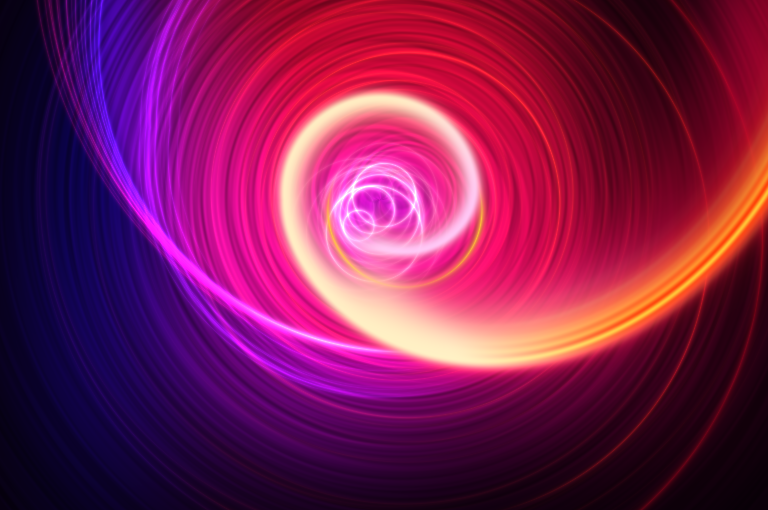
This background is drawn by a WebGL 1 fragment shader. Its source:

```glsl
precision highp float;
// Glowing light-painted spiral with fine coloured strands on a dark backdrop.
uniform vec2 u_resolution;

float hash(float n) { return fract(sin(n * 127.1) * 43758.5453); }

float noise(float x) {
    float f = fract(x);
    return mix(hash(floor(x)), hash(floor(x) + 1.0), f * f * (3.0 - 2.0 * f));
}

// Soft spot of light, stretched by size
float glow(vec2 p, vec2 centre, vec2 size) {
    vec2 q = (p - centre) / size;
    return exp(-dot(q, q));
}

// Thin luminous circle
float ring(vec2 p, vec2 centre, float radius, float width) {
    return exp(-abs(length(p - centre) - radius) / width);
}

// Ribbon with separate inner and outer falloff
float ribbon(float d, float inner, float outer) {
    float q = d / (d > 0.0 ? outer : inner);
    return exp(-q * q);
}

void main() {
    vec2 p = gl_FragCoord.xy / u_resolution.y;
    vec2 d = p - vec2(0.745, 0.608);
    float r = length(d);
    float a = atan(d.y, d.x);

    // Signed distances to the outer sweep and the inner curl
    float s = a + 3.14159;
    float sweep = (r - 0.186 - 0.0216 * pow(s, 2.85)) * mix(1.0, 0.84, smoothstep(0.0, 1.2, s));
    float curl = r - mix(0.095, 0.186 + 0.014 * sin(a), smoothstep(-1.7, 0.2, a));
    float below = smoothstep(0.0, 0.03, sweep) * smoothstep(1.3, 2.0, s);
    float left = smoothstep(1.0, 0.45, p.x);
    float right = smoothstep(0.9, 1.3, p.x);

    // Backdrop: navy on the left, violet underneath, maroon on the right
    vec3 col = vec3(0.025, 0.0, 0.03);
    col += vec3(0.0, 0.01, 0.24) * glow(p, vec2(0.2, 0.5), vec2(0.2, 0.5));
    col += vec3(0.24, 0.01, 0.36) * glow(p, vec2(0.58, 0.34), vec2(0.3, 0.27));
    col += vec3(0.34, 0.0, 0.24) * glow(p, vec2(0.88, 0.34), vec2(0.34, 0.2));
    col += vec3(0.14, 0.0, 0.03) * glow(p, vec2(1.25, 0.4), vec2(0.3));
    col += vec3(0.32, 0.0, 0.09) * glow(p, vec2(1.48, 0.92), vec2(0.1, 0.3));

    // Body running from violet through magenta to crimson
    float body = smoothstep(0.04, -0.03, length(p - vec2(0.794, 0.912)) - 0.6);
    body *= exp(-r * r / mix(0.36, 0.17, smoothstep(0.9, 1.2, p.x))) * (1.0 - below);
    vec3 hue = mix(vec3(0.6, 0.04, 0.8), vec3(0.86, 0.06, 0.6), smoothstep(0.22, 0.42, p.x));
    hue = mix(hue, vec3(0.88, 0.03, 0.2), smoothstep(0.38, 0.72, p.x + 0.35 * (p.y - 0.6)));
    col = mix(col, hue, body);
    col += vec3(0.03, 0.0, 0.22) * glow(p, vec2(0.22, 0.95), vec2(0.07, 0.3));
    col = mix(col, vec3(0.92, 0.04, 0.58), 0.9 * glow(p, vec2(0.74, 0.54), vec2(0.27, 0.22)));

    // Brushed circular texture
    float grain = noise(length(p - vec2(0.79, 0.63)) * 190.0 + 3.0 * sin(a));
    grain += noise(length(p - vec2(0.77, 0.6)) * 130.0 + 2.0 * sin(2.0 * a));
    col *= 0.7 + 0.32 * grain;

    // Wide rings around the spiral, fading with size
    for (int i = 0; i < 44; i++) {
        float n = float(i);
        float t = n / 43.0;
        vec2 centre = vec2(0.76, 0.58) + 0.06 * vec2(hash(n + 3.0), hash(n + 9.0));
        float power = pow(hash(n + 21.0), 2.0) * mix(0.65, 0.14, smoothstep(0.2, 0.75, t));
        power *= 0.6 + 0.4 * sin(a + 6.3 * hash(n + 40.0));
        vec3 tint = mix(vec3(1.0, 0.12, 0.1), vec3(1.0, 0.5, 0.12), hash(n + 5.0) * (1.0 - t));
        tint = mix(tint, vec3(0.6, 0.05, 0.8), max(smoothstep(0.5, 0.3, p.x), 0.7 * below * left));
        col += tint * power * ring(p, centre, 0.19 + 0.56 * pow(t, 1.4), 0.002 + 0.002 * hash(n));
    }
    col += vec3(0.38, 0.06, 0.03) * ring(p, vec2(0.84, 0.53), 0.55, 0.003) * right;
    col += vec3(0.3, 0.01, 0.03) * ring(p, vec2(0.785, 0.53), 0.71, 0.005) * right;

    // Violet strands fanning out to the upper left
    float shine = glow(p, vec2(0.62, 0.33), vec2(0.2, 0.1));
    for (int i = 0; i < 15; i++) {
        float n = float(i);
        float t = n / 14.0;
        float wobble = 0.02 * (hash(n + 60.0) - 0.5);
        vec3 violet = mix(vec3(0.75, 0.04, 0.4), vec3(0.42, 0.12, 1.0), t * t);
        vec2 centre = mix(vec2(0.941, 1.118), vec2(0.794, 0.912), t);
        float outer = ring(p, centre, mix(0.867, 0.6, t) + wobble * (1.0 - t), 0.0025);
        float size = 0.475 - 0.06 * t * t + 0.14 * max(p.y - 0.75, 0.0);
        float lower = ring(p, vec2(0.755 + wobble, 0.696), size, 0.003);
        col += violet * left * outer * (0.15 + 0.25 * hash(n + 70.0) + 0.25 * t * t) * (1.0 - 0.7 * shine);
        col += vec3(0.55, 0.08, 0.85) * left * lower * 0.4 * hash(n + 80.0);
    }
    col += vec3(0.9, 0.75, 0.85) * ring(p, vec2(0.794, 0.912), 0.602, 0.005) * shine;

    // Magenta heart with small loops and their faint echoes
    vec3 heart = vec3(0.84, 0.08, 0.86) * (0.8 + 0.2 * grain);
    col = mix(col, heart, 0.9 * glow(p, vec2(0.735, 0.57), vec2(0.13)));
    for (int i = 0; i < 20; i++) {
        float n = float(i);
        float echo = step(4.5, n);
        float turn = 3.8 - 1.35 * n;
        vec2 centre = vec2(0.735, 0.582) + mix(0.04, 0.01, mod(n, 2.0)) * vec2(cos(turn), sin(turn));
        float radius = 0.03 + 0.016 * mod(n, 5.0) + echo * 0.08 * hash(n);
        col += vec3(0.4, 0.55, 0.35) * mix(1.0, 0.22, echo) * ring(p, centre, radius, 0.0035);
    }
    float gold = ring(p, vec2(0.794, 0.588), 0.151, 0.006) * smoothstep(0.68, 0.56, p.y);
    col = mix(col, vec3(1.0, 0.78, 0.22), gold);

    // Red wash and pink haze inside the sweep
    float reach = smoothstep(1.2, 2.2, s);
    vec3 wash = mix(vec3(0.92, 0.05, 0.42), vec3(0.7, 0.01, 0.18), smoothstep(2.6, 3.3, s));
    col = mix(col, wash, 0.85 * reach * ribbon(sweep, 0.2, 0.025));
    float haze = smoothstep(0.9, 1.7, s) * (1.0 - smoothstep(2.4, 3.1, s));
    col = mix(col, vec3(1.0, 0.66, 0.64), 0.9 * haze * ribbon(sweep, 0.12, 0.015));

    // Inner curl, cream above and pale violet at its end
    vec3 cream = vec3(1.0, 0.96, 0.78);
    float fade = smoothstep(-2.9, -1.4, a);
    float blush = max(fade * ribbon(curl, 0.06, 0.02), (1.0 - reach) * ribbon(sweep, 0.06, 0.02));
    col = mix(col, vec3(1.0, 0.55, 0.5), 0.5 * blush);
    vec3 curlColor = mix(vec3(1.0, 0.8, 0.98), cream, smoothstep(-0.2, 1.6, a));
    float thick = mix(0.024, 0.035, smoothstep(0.0, 3.0, a));
    col = mix(col, curlColor, 0.95 * fade * ribbon(curl, thick, 0.012));
    // Outer sweep, cream turning to streaked orange
    float heat = smoothstep(2.0, 2.8, s);
    float width = 0.035 + 0.055 * exp(-pow((s - 1.8) / 0.55, 2.0)) + 0.03 * heat;
    vec3 fire = mix(vec3(1.0, 0.28, 0.03), vec3(1.0, 0.82, 0.22), noise(sweep * 110.0 + 20.0));
    col += vec3(0.45, 0.05, 0.01) * reach * exp(-abs(sweep) / 0.03);
    col = mix(col, mix(cream, fire, heat), 0.95 * ribbon(sweep, width, 0.012 + 0.008 * heat));
    gl_FragColor = vec4(min(col, 1.0), 1.0);
}
```
